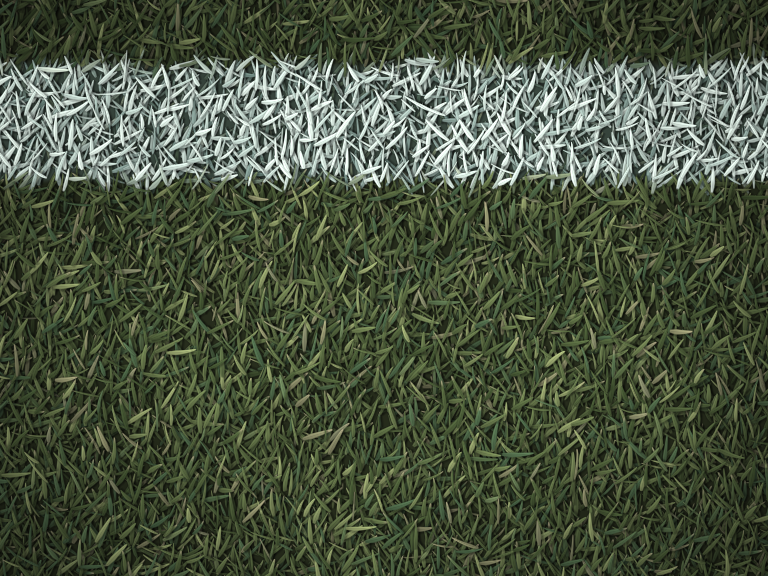
This texture is drawn by a Shadertoy shader. Its source:

```glsl
// Mown grass turf crossed by a horizontal stripe of white paint, with a soft vignette.

// Lengths are fractions of the canvas height
const int LAYERS = 8;
const float CELL = 0.031;
const float BLADE_HALF_LENGTH = 0.027;
const float BLADE_WIDTH = 0.0043;
const float SHADOW_REACH = 0.005;
const float SHADOW_STRENGTH = 0.36;
const float LEAN = 3.4;
const float STRIPE_BOTTOM = 0.686;
const float STRIPE_TOP = 0.889;
const vec2 LIGHT_CENTER = vec2(0.68, 0.46);
const float TONE_GAMMA = 0.74;
const float TONE_GAIN = 1.02;

const vec3 SOIL = vec3(0.070, 0.085, 0.045);
const vec3 DEEP_GREEN = vec3(0.18, 0.245, 0.12);
const vec3 LEAF_GREEN = vec3(0.34, 0.41, 0.22);
const vec3 COOL_GREEN = vec3(0.20, 0.32, 0.21);
const vec3 PALE_GREEN = vec3(0.51, 0.57, 0.33);
const vec3 STRAW = vec3(0.58, 0.54, 0.40);
const vec3 PAINT = vec3(0.87, 0.95, 0.90);
const vec3 PAINT_SHADE = vec3(0.38, 0.52, 0.48);

vec4 hash4(vec3 p) {
    vec4 q = fract(p.xyzx * vec4(0.1031, 0.1030, 0.0973, 0.1099));
    q += dot(q, q.wzxy + 33.33);
    return fract((q.xxyz + q.yzzw) * q.zywx);
}

float cornerSlope(vec2 cell, vec2 offset) {
    return dot(hash4(vec3(cell, 71.0)).xy * 2.0 - 1.0, offset);
}

float gradientNoise(vec2 p) {
    vec2 i = floor(p), f = fract(p);
    vec2 u = f * f * f * (f * (f * 6.0 - 15.0) + 10.0);
    vec2 e = vec2(0.0, 1.0);
    return mix(mix(cornerSlope(i, f), cornerSlope(i + e.yx, f - e.yx), u.x),
               mix(cornerSlope(i + e.xy, f - e.xy), cornerSlope(i + 1.0, f - 1.0), u.x), u.y);
}

// Painted amount, with a ragged edge that wanders along the stripe
float stripeMask(vec2 p, float jitter) {
    float y = p.y + jitter * 0.018 + 0.012 * gradientNoise(p * 9.0);
    return smoothstep(STRIPE_BOTTOM - 0.006, STRIPE_BOTTOM + 0.006, y)
         * (1.0 - smoothstep(STRIPE_TOP - 0.010, STRIPE_TOP + 0.010, y));
}

vec3 grassColor(vec4 tone, float along, float clump) {
    vec3 c = mix(DEEP_GREEN, LEAF_GREEN, clamp(tone.x + clump * 0.5, 0.0, 1.0));
    c = mix(c, COOL_GREEN, 0.7 * smoothstep(0.68, 0.9, tone.y));
    c = mix(c, PALE_GREEN, smoothstep(0.78, 0.98, tone.z));
    c = mix(c, STRAW, 0.6 * step(0.95, tone.w));
    float dryTip = step(0.72, tone.w) * smoothstep(0.72, 0.95, along);
    return mix(c, STRAW, 0.75 * dryTip);
}

// Lays one curved, tapering blade and its contact shadow over the colour below
void layBlade(inout vec3 color, vec2 p, vec2 center, vec3 id, float depth, float pixel) {
    vec4 shape = hash4(id + 17.0);
    float halfLength = BLADE_HALF_LENGTH * mix(0.5, 1.12, shape.z);
    float angle = (0.5 * (shape.x + shape.y) - 0.47) * LEAN;
    angle += (shape.w - 0.5) * 1.1;
    float s = sin(angle), c = cos(angle);
    vec2 q = p - center;
    q = vec2(c * q.x - s * q.y, s * q.x + c * q.y);
    float along = q.y / (2.0 * halfLength) + 0.5;
    if (along < 0.0 || along > 1.0) return;

    q.x += (shape.y - 0.5) * 0.022 * (along * along - 0.3);
    float width = BLADE_WIDTH * mix(0.4, 1.3, shape.w);
    width *= min(along * 2.0 + 0.35, 1.0) * sqrt(1.0 - along);
    float edge = abs(q.x) - width;
    float ends = smoothstep(0.0, 0.08, along) * (1.0 - smoothstep(0.94, 1.0, along));
    float shadowEdge = abs(q.x - 0.0015) - width;
    color *= 1.0 - SHADOW_STRENGTH * ends * (1.0 - smoothstep(0.0, SHADOW_REACH, shadowEdge));

    // Leaf tone, folded midrib and light that grows toward the tip
    vec4 tone = hash4(id + 53.0);
    float side = clamp(q.x / max(width, pixel), -1.0, 1.0);
    float fold = 1.0 - 0.15 * side - 0.12 * (1.0 - smoothstep(0.0, 0.35, abs(side)));
    float light = mix(0.55, 1.02, depth) * mix(0.70, 1.12, along) * fold;
    vec3 leaf = grassColor(tone, along, gradientNoise(center * 7.0)) * light;

    float painted = stripeMask(center, tone.y - 0.5);
    painted *= mix(0.35, 1.0, smoothstep(0.05, 0.5, depth + 0.3 * tone.x));
    vec3 paint = mix(PAINT_SHADE, PAINT, smoothstep(0.1, 0.85, 0.55 * depth + 0.5 * tone.z));
    paint *= mix(0.65, 1.06, depth) * mix(0.86, 1.06, along) * fold;
    leaf = mix(leaf, paint, painted);

    color = mix(color, leaf, ends * (1.0 - smoothstep(-pixel, pixel, edge)));
}

void mainImage(out vec4 fragColor, in vec2 fragCoord) {
    vec2 p = fragCoord / iResolution.y;
    float pixel = 0.8 / iResolution.y;
    float stripe = stripeMask(p, 0.0);
    vec3 color = mix(SOIL, PAINT_SHADE * 0.4, 0.6 * stripe);

    // Scattered blades, from the ground up
    for (int layer = 0; layer < LAYERS; layer++) {
        float z = float(layer);
        float depth = z / float(LAYERS - 1);
        vec2 shift = hash4(vec3(z, 5.0, 9.0)).xy * CELL;
        vec2 home = floor((p + shift) / CELL);
        for (int j = -1; j <= 1; j++)
        for (int i = -1; i <= 1; i++) {
            vec2 cell = home + vec2(i, j);
            vec3 id = vec3(cell + 40.0, z * 7.0 + 3.0);
            vec2 center = (cell + hash4(id).xy) * CELL - shift;
            layBlade(color, p, center, id, depth, pixel);
        }
    }

    // Broad unevenness and lens falloff, gentler on the paint
    float falloff = smoothstep(0.25, 0.90, length((p - LIGHT_CENTER) * vec2(0.9, 1.05)));
    color *= 1.0 + 0.16 * gradientNoise(p * 4.0 + 8.0);
    color *= 1.08 - mix(0.58, 0.24, stripe) * falloff;

    // Lifted shadows
    color = TONE_GAIN * pow(max(color, 0.0), vec3(TONE_GAMMA));
    fragColor = vec4(clamp(color, 0.0, 1.0), 1.0);
}
```
